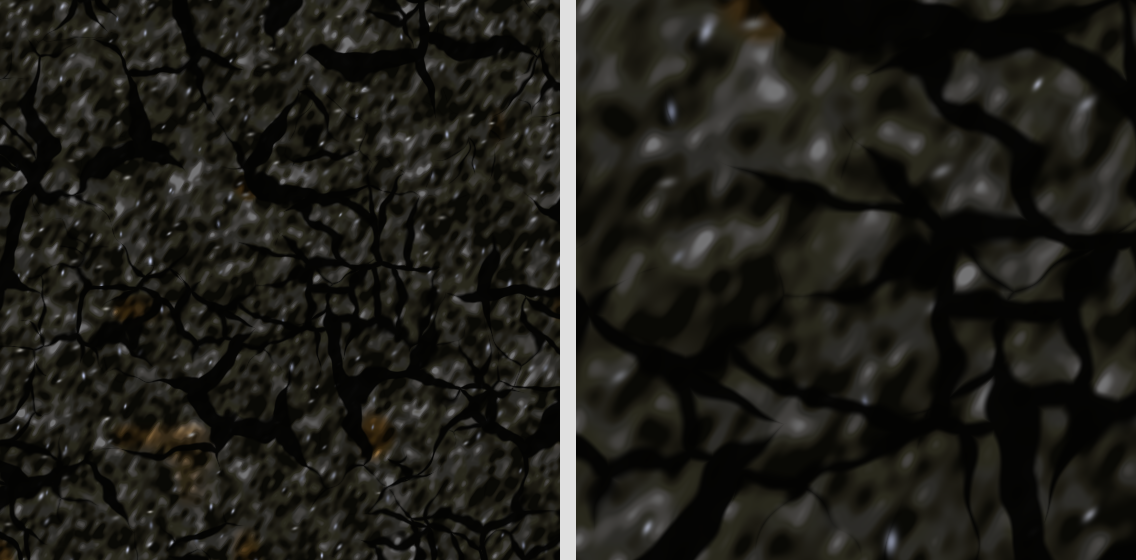
Left: the whole. Right: its middle third, enlarged.
Write a WebGL 1 fragment shader that draws this texture.

```glsl
precision highp float;
// Dark cracked soil: slanted grains, black branching fissures and pale mineral glints.

uniform vec2 u_resolution;

#define CLOD_SCALE 5.6      // large clods across the canvas
#define CRUMB_SCALE 12.0    // smaller clods across the canvas
#define CRACK_WIDTH 0.024
#define FINE_CRACK_WIDTH 0.011
#define CRACK_SOFTNESS 0.003
#define GRAIN_ANGLE 0.87    // direction of the grains, radians
#define GRAIN_SCALE 62.0    // grains across the canvas, along their length
#define GRAIN_STRETCH 1.7
#define GLINT_GRID 26.0
#define GLINT_SHARE 0.32
#define GLINT_RADIUS 0.0058

const vec3 FISSURE = vec3(0.012, 0.012, 0.008);
const vec3 SHADOW = vec3(0.035, 0.034, 0.018);
const vec3 SOIL = vec3(0.110, 0.102, 0.070);
const vec3 OLIVE = vec3(0.160, 0.157, 0.110);
const vec3 ASH = vec3(0.172, 0.170, 0.155);
const vec3 GREY = vec3(0.262, 0.255, 0.245);
const vec3 PALE = vec3(0.450, 0.450, 0.455);
const vec3 RUST_TINT = vec3(1.30, 0.95, 0.45);

vec2 hash2(vec2 p) {
  vec3 q = fract(p.xyx * vec3(0.1031, 0.1030, 0.0973));
  q += dot(q, q.yzx + 33.33);
  return fract((q.xx + q.yz) * q.zy);
}

float noise(vec2 p) {
  vec2 i = floor(p), f = fract(p);
  f = f * f * (3.0 - 2.0 * f);
  return mix(mix(hash2(i).x, hash2(i + vec2(1, 0)).x, f.x),
             mix(hash2(i + vec2(0, 1)).x, hash2(i + vec2(1, 1)).x, f.x), f.y);
}

vec2 rotate(vec2 p, float a) {
  float c = cos(a), s = sin(a);
  return vec2(c * p.x + s * p.y, c * p.y - s * p.x);
}

// Noise elongated along the given angle, scaled to unit deviation
float grain(vec2 p, float angle, float scale) {
  vec2 q = rotate(p, angle) * vec2(1.0, GRAIN_STRETCH) * scale;
  return (noise(q + 71.0) - 0.5) / 0.214;
}

// Distance to the nearest border between Voronoi cells
float borderDistance(vec2 p) {
  vec2 cell = floor(p), f = fract(p), nearest = vec2(0.0);
  float best = 8.0, border = 8.0;
  for (int y = -1; y <= 1; y++)
    for (int x = -1; x <= 1; x++) {
      vec2 o = vec2(x, y), r = o + hash2(cell + o) - f;
      if (dot(r, r) < best) { best = dot(r, r); nearest = r; }
    }
  for (int y = -2; y <= 2; y++)
    for (int x = -2; x <= 2; x++) {
      vec2 o = vec2(x, y), r = o + hash2(cell + o) - f, d = r - nearest;
      if (dot(d, d) > 0.0001)
        border = min(border, dot(0.5 * (r + nearest), normalize(d)));
    }
  return border;
}

// Fissure coverage; cracks thin out and vanish as "opening" falls to zero
float crack(vec2 p, float scale, float width, float opening, float rough) {
  float d = borderDistance(p * scale + 13.0) / scale + rough;
  return smoothstep(-CRACK_SOFTNESS, CRACK_SOFTNESS, width * opening - CRACK_SOFTNESS - d);
}

// Scattered slanted flecks: rgb is their colour, a their coverage
vec4 glints(vec2 p) {
  vec2 cell = floor(p * GLINT_GRID);
  vec4 sum = vec4(0.0);
  for (int y = -1; y <= 1; y++)
    for (int x = -1; x <= 1; x++) {
      vec2 id = cell + vec2(x, y), h = hash2(id + 5.0), k = hash2(id + 91.0);
      vec2 d = rotate(p - (id + h) / GLINT_GRID, GRAIN_ANGLE + 1.6 * (k.y - 0.5));
      d *= vec2(1.0, 1.9) / (GLINT_RADIUS * mix(0.7, 1.35, h.y));
      float a = exp(-dot(d, d) * 1.3) * step(k.x, GLINT_SHARE);
      vec3 tone = mix(vec3(0.50, 0.49, 0.46), vec3(0.62, 0.65, 0.76), k.y);
      sum += vec4(tone * mix(0.65, 1.25, h.x * h.x), 1.0) * a;
    }
  return vec4(sum.rgb / max(sum.a, 0.001), min(sum.a, 1.0));
}

void main() {
  vec2 uv = gl_FragCoord.xy / u_resolution.y;

  // Grain relief, roughly normal with unit deviation
  float relief = 0.30 * grain(uv, 0.3, 13.0)
               + 0.60 * grain(uv, GRAIN_ANGLE - 0.25, GRAIN_SCALE * 0.6)
               + 0.74 * grain(uv, GRAIN_ANGLE + 0.15, GRAIN_SCALE);

  // Soil colours from shade to light
  float ashen = smoothstep(0.3, 0.7, noise(uv * 45.0 + 17.0));
  vec3 color = mix(SHADOW, SOIL, smoothstep(-1.5, -0.15, relief));
  color = mix(color, mix(OLIVE, ASH, ashen), smoothstep(-0.4, 0.7, relief));
  color = mix(color, GREY, smoothstep(0.8, 1.8, relief));
  color = mix(color, PALE, smoothstep(1.7, 2.7, relief));
  color *= mix(vec3(1.0), RUST_TINT, smoothstep(0.84, 0.97, noise(uv * 9.0 + 40.0)));
  vec4 fleck = glints(uv);
  color = mix(color, fleck.rgb, fleck.a);

  // Two sizes of fissure along warped cell borders
  vec2 warp = vec2(noise(uv * 11.0), noise(uv * 11.0 + 50.0)) - 0.5;
  vec2 ripple = vec2(noise(uv * 38.0 + 9.0), noise(uv * 38.0 + 80.0)) - 0.5;
  vec2 p = uv + 0.065 * warp + 0.016 * ripple;
  float wide = smoothstep(0.2, 1.0, noise(uv * 8.0 + 23.0));
  float fine = smoothstep(0.4, 0.9, noise(uv * 7.0 + 61.0));
  float rough = 0.0013 * relief;
  float open = max(crack(p, CLOD_SCALE, CRACK_WIDTH, wide, rough),
                   crack(p + 3.7, CRUMB_SCALE, FINE_CRACK_WIDTH, fine, rough));
  color = mix(color, FISSURE, open * 0.96);

  gl_FragColor = vec4(color, 1.0);
}
```
